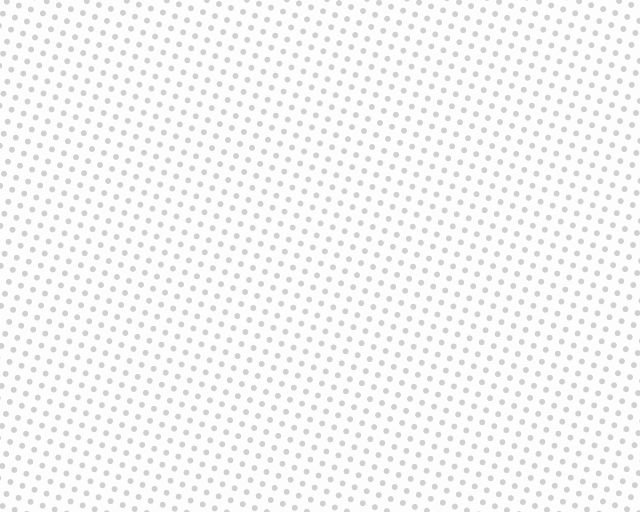
Give the GLSL for this pattern, as a Shadertoy shader.

```glsl
const vec3 PAPER = vec3(0.993);
const vec3 DOT_COLOR = vec3(0.815);
const float PITCH = 0.02472;              // dot spacing, in canvas heights
const float DOT_RADIUS = 0.231;           // in units of the pitch
const float TILT = radians(-18.0);        // screen angle
const vec2 ANCHOR = vec2(0.0095, 0.0090); // one dot centre, from canvas centre

mat2 rotation(float angle) {
    float c = cos(angle), s = sin(angle);
    return mat2(c, s, -s, c);
}

// Signed distance to the nearest dot edge, in units of the pitch
float dotGrid(vec2 p) {
    return length(fract(p + 0.5) - 0.5) - DOT_RADIUS;
}

void mainImage(out vec4 fragColor, in vec2 fragCoord) {
    vec2 uv = (fragCoord - 0.5 * iResolution.xy) / iResolution.y;

    // Tilted square lattice
    vec2 grid = rotation(-TILT) * (uv - ANCHOR) / PITCH;

    // Edge softened over about one pixel
    float halfPixel = 0.5 / (iResolution.y * PITCH);
    float ink = 1.0 - smoothstep(-1.2 * halfPixel, 1.2 * halfPixel, dotGrid(grid));

    fragColor = vec4(mix(PAPER, DOT_COLOR, ink), 1.0);
}
```
